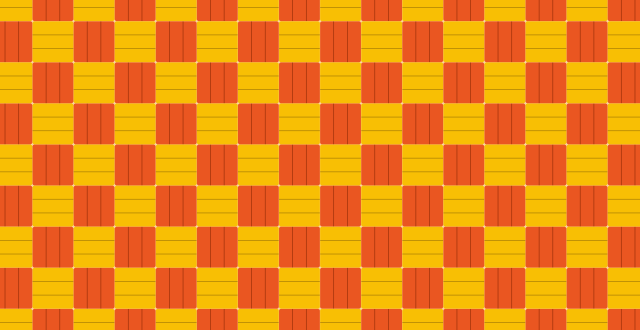
Write a Shadertoy shader that draws this pattern.

```glsl
// Basket-weave checkerboard: orange tiles with two upright grooves alternate
// with yellow tiles with two level grooves. Each pixel sums the box-filtered
// coverage of its four nearest rounded tiles over a pale grout.

const float TILE_PITCH    = 0.1245;  // tile spacing, in canvas heights
const float TILE_HALF     = 0.497;   // the values below are in tile widths
const float CORNER_RADIUS = 0.05;
const float GROOVE_WIDTH  = 0.016;

const vec3 ORANGE        = vec3(0.918, 0.337, 0.129);
const vec3 ORANGE_GROOVE = vec3(0.60, 0.18, 0.03);
const vec3 YELLOW        = vec3(0.973, 0.749, 0.016);
const vec3 YELLOW_GROOVE = vec3(0.64, 0.48, 0.02);
const vec3 GROUT         = vec3(0.99, 0.84, 0.62);

float roundedBox(vec2 p, float halfSize, float radius) {
    vec2 q = abs(p) - halfSize + radius;
    return length(max(q, 0.0)) + min(max(q.x, q.y), 0.0) - radius;
}

// Share of a pixel inside a shape at signed distance d
float fillCoverage(float d, float pixel) {
    return clamp(0.5 - d / pixel, 0.0, 1.0);
}

// Share of a pixel covered by a line, exact for lines thinner than a pixel
float lineCoverage(float d, float width, float pixel) {
    return fillCoverage(d - 0.5 * width, pixel)
         - fillCoverage(d + 0.5 * width, pixel);
}

// Face of one tile; two grooves split it into thirds
vec3 tileColor(vec2 local, float isOrange, float pixel) {
    float across = mix(local.y, local.x, isOrange);
    float groove = lineCoverage(abs(across) - 1.0 / 6.0, GROOVE_WIDTH, pixel);
    vec3 face = mix(YELLOW, ORANGE, isOrange);
    vec3 dark = mix(YELLOW_GROOVE, ORANGE_GROOVE, isOrange);
    return mix(face, dark, groove);
}

void mainImage(out vec4 fragColor, in vec2 fragCoord) {
    // Centre the canvas on the middle of a vertical tile edge
    float pixel = 1.0 / (iResolution.y * TILE_PITCH);
    vec2 p = (fragCoord - 0.5 * iResolution.xy) * pixel + vec2(0.0, 0.5);
    vec2 firstCell = floor(p - 0.5);

    // Add the four nearest tiles
    vec3 color = GROUT;
    for (int j = 0; j < 2; j++) {
        for (int i = 0; i < 2; i++) {
            vec2 cell = firstCell + vec2(i, j);
            vec2 local = p - cell - 0.5;
            float isOrange = mod(cell.x + cell.y, 2.0);
            float d = roundedBox(local, TILE_HALF, CORNER_RADIUS);
            vec3 face = tileColor(local, isOrange, pixel);
            color += fillCoverage(d, pixel) * (face - GROUT);
        }
    }
    fragColor = vec4(color, 1.0);
}
```
